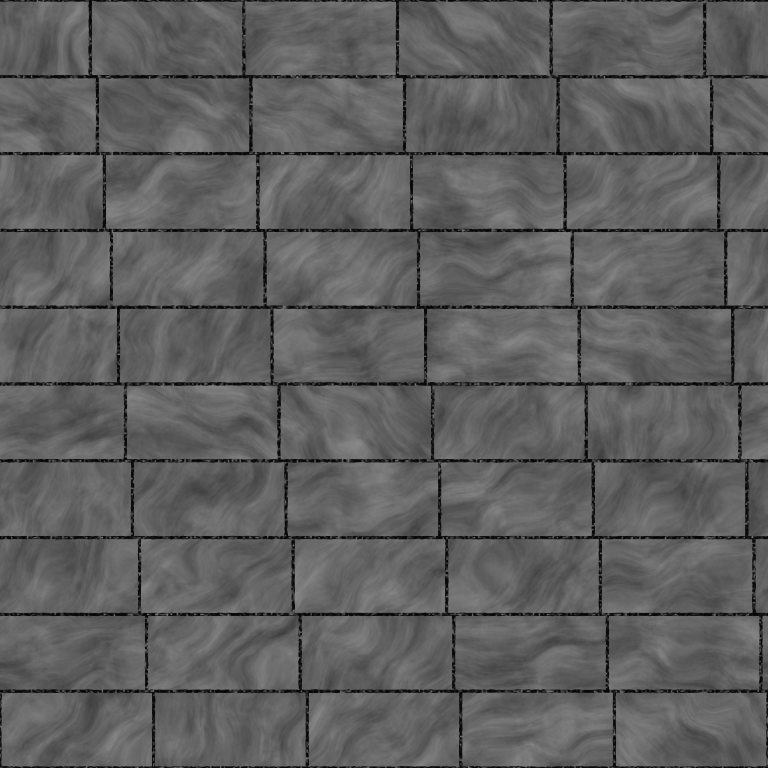
This texture is drawn by a WebGL 1 fragment shader. Its source:

```glsl
precision highp float;
// Grey slate wall: ten courses of five stones, each course stepped sideways, with gritty dark joints.

uniform vec2 u_resolution;

float hash(vec2 p) {
  vec3 q = fract(p.xyx * vec3(0.1031, 0.1030, 0.0973));
  q += dot(q, q.yzx + 33.33);
  return fract((q.x + q.y) * q.z);
}

float noise(vec2 p) {
  vec2 i = floor(p), f = fract(p);
  f = f * f * (3.0 - 2.0 * f);
  return mix(mix(hash(i), hash(i + vec2(1.0, 0.0)), f.x),
             mix(hash(i + vec2(0.0, 1.0)), hash(i + vec2(1.0, 1.0)), f.x), f.y);
}

float fbm(vec2 p) {
  float sum = 0.0, amp = 0.5;
  for (int i = 0; i < 5; i++) {
    sum += amp * noise(p);
    p = p * 2.07 + vec2(17.3, 9.1);
    amp *= 0.56;
  }
  return sum / 1.07;
}

// Brushed mineral grain; local is measured in stone heights from the centre
float slate(vec2 local, vec2 id) {
  vec2 seed = 40.0 * vec2(hash(id + 3.7), hash(id + 11.2));
  float angle = mix(-0.9, 1.5, hash(id + 23.1));
  float c = cos(angle), s = sin(angle);

  // Bend the streaks gently so that they do not run dead straight
  vec2 bend = vec2(noise(local * 2.2 + seed), noise(local * 2.2 + seed + 7.7)) - 0.5;
  vec2 p = local + 0.32 * bend;
  vec2 along = vec2(c * p.x + s * p.y, c * p.y - s * p.x);

  float streaks = fbm(along * vec2(1.6, 6.0) + seed) - 0.5;
  float clouds = fbm(p * 2.4 + seed + 19.0) - 0.5;
  float hairs = noise(along * vec2(7.0, 42.0) + seed) - 0.5;
  float tone = hash(id + 31.9) - 0.5;
  return 0.388 + 0.25 * streaks + 0.21 * clouds + 0.022 * hairs + 0.012 * tone;
}

void main() {
  vec2 uv = gl_FragCoord.xy / u_resolution;
  float pixel = 1.0 / min(u_resolution.x, u_resolution.y);

  // Stone grid, each course moved left of the one below
  vec2 grid = uv * vec2(5.0, 10.0);
  float course = floor(grid.y);
  grid.x += 0.0458 * course;
  vec2 cell = fract(grid);
  vec2 id = vec2(mod(floor(grid.x), 5.0), course);

  float grey = slate((cell - 0.5) * vec2(2.0, 1.0), id);
  grey += 0.016 * (noise(uv * 330.0) - 0.5);

  // Joints with slightly chipped edges
  vec2 edge = min(cell, 1.0 - cell) / vec2(5.0, 10.0);
  float dist = min(edge.x, edge.y) + 0.0008 * (noise(uv * 260.0 + 5.0) - 0.5);
  float joint = 1.0 - smoothstep(0.0021 - 0.5 * pixel, 0.0021 + 0.5 * pixel, dist);

  // Dark grit with a few paler grains
  float grit = 0.03 + 0.45 * pow(noise(uv * 390.0 + 51.0), 3.0);

  gl_FragColor = vec4(vec3(mix(grey, grit, joint)), 1.0);
}
```
